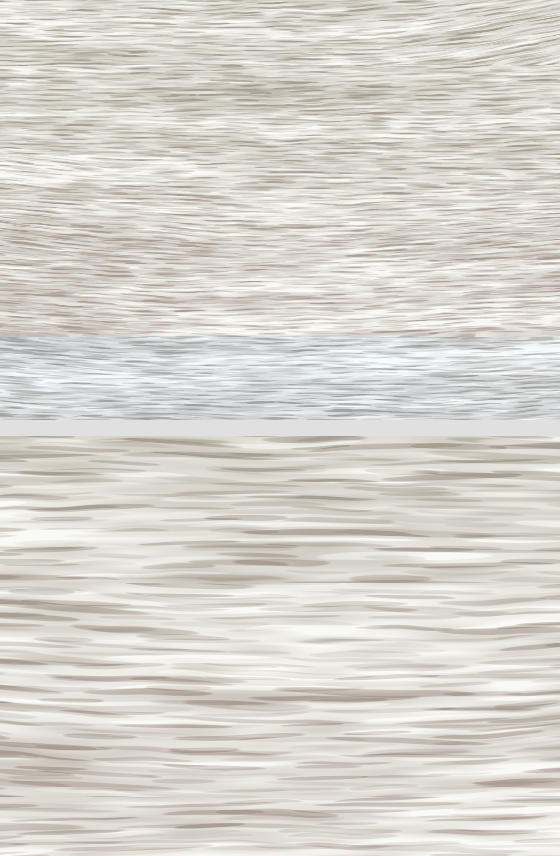
Top: the whole. Bottom: its middle third, enlarged.
Write a WebGL 1 fragment shader that draws this texture.

```glsl
precision highp float;
// Pale limed oak boards with fine horizontal grain, crisp slanted pores and a cool lowest board.

uniform vec2 u_resolution;

const vec3 SHADE = vec3(0.65, 0.622, 0.59);
const vec3 WOOD = vec3(0.82, 0.81, 0.78);
const vec3 PALE = vec3(0.975, 0.975, 0.96);
const vec3 PINK_SHIFT = vec3(0.016, -0.008, -0.008);
const vec3 YELLOW_SHIFT = vec3(0.006, 0.002, -0.012);
const vec3 COOL_SHIFT = vec3(-0.014, 0.012, 0.050);

const vec3 LOW_SEAMS = vec3(0.198, 0.38, 0.55);    // board edges, in canvas heights
const vec3 HIGH_SEAMS = vec3(0.63, 0.725, 0.845);
const vec2 BAND_SCALE = vec2(1.2, 28.0);
const vec2 STREAK_SCALE = vec2(4.5, 80.0);
const vec2 FIBRE_SCALE = vec2(20.0, 185.0);
const vec2 PORE_CELL = vec2(0.11, 0.0092);         // room for one pore: length, height
const vec2 FLECK_CELL = vec2(0.22, 0.012);
const float BASE_TONE = 0.72;
const float BAND_DEPTH = 0.38;
const float STREAK_DEPTH = 0.34;
const float FIBRE_DEPTH = 0.36;
const float PORE_DEPTH = 0.44;
const float FLECK_GAIN = 0.28;
const float WAVE_HEIGHT = 0.013;
const float PORE_SLANT = 0.09;

float hash(vec2 p) {
  vec3 q = fract(p.xyx * 0.1031);
  q += dot(q, q.yzx + 33.33);
  return fract((q.x + q.y) * q.z);
}

float noise(vec2 p) {
  vec2 i = floor(p);
  vec2 f = fract(p);
  f = f * f * (3.0 - 2.0 * f);
  float low = mix(hash(i), hash(i + vec2(1.0, 0.0)), f.x);
  float high = mix(hash(i + vec2(0.0, 1.0)), hash(i + 1.0), f.x);
  return mix(low, high, f.y);
}

// One pointed, slightly tilted stroke in each cell of randomly shifted rows.
float strokes(vec2 p, vec2 cell, float seed) {
  vec2 q = p / cell;
  float row = floor(q.y);
  q.x += 17.0 * hash(vec2(row, seed));
  vec2 id = vec2(floor(q.x), row) + seed * 3.7;
  vec2 f = fract(q) - 0.5;
  float halfLength = mix(0.22, 0.5, hash(id + 11.3));
  float along = f.x / halfLength;
  float taper = sqrt(max(0.0, 1.0 - along * along));
  float halfWidth = mix(0.10, 0.25, hash(id + 23.9)) * taper;
  float centre = 0.2 * (hash(id + 37.1) - 0.5);
  float tilt = 0.4 * (hash(id + 51.7) - 0.5);
  float dist = abs(f.y - centre - tilt * f.x) - halfWidth;
  float soft = 0.02 + 0.42 / (u_resolution.y * cell.y);
  float strength = mix(0.25, 1.0, hash(id + 67.3));
  return strength * smoothstep(0.0, 0.6, taper) * (1.0 - smoothstep(-soft, soft, dist));
}

float boardIndex(float y) {
  return dot(step(LOW_SEAMS, vec3(y)) + step(HIGH_SEAMS, vec3(y)), vec3(1.0));
}

// Height of the grain line above level: waves, ripples, a bow, and a fan at top right.
float grainRise(vec2 p, float board) {
  float wave = WAVE_HEIGHT * (noise(p * vec2(2.6, 6.0) + board * 9.1) - 0.5);
  wave += 0.35 * WAVE_HEIGHT * (noise(p * vec2(9.0, 22.0) + board * 5.3) - 0.5);
  wave += 0.16 * WAVE_HEIGHT * (noise(p * vec2(30.0, 60.0) + board * 3.1) - 0.5);
  float bow = mix(0.0, 0.035, hash(vec2(board, 4.2)));
  bow += 0.045 * smoothstep(0.19, 0.21, p.y) * (1.0 - smoothstep(0.42, 0.54, p.y));
  float fan = max(p.x - 0.75, 0.0);
  float top = step(HIGH_SEAMS.z, p.y);
  return wave + bow * (p.x - 0.6) * (p.x - 0.6) + top * 0.16 * fan * fan;
}

void main() {
  vec2 p = gl_FragCoord.xy / u_resolution.y;
  float board = boardIndex(p.y);
  float seed = board * 13.0 + 2.0;
  vec2 grain = vec2(p.x, p.y - grainRise(p, board) + 1.0);

  // Broad bands, streaks and fibres
  float tone = BASE_TONE;
  tone += BAND_DEPTH * (noise(grain * BAND_SCALE + seed) - 0.5);
  tone += STREAK_DEPTH * (noise(grain * STREAK_SCALE + seed) - 0.5);
  tone += FIBRE_DEPTH * (noise(grain * FIBRE_SCALE + seed) - 0.5);
  tone += 0.16 * (noise(p * vec2(1.5, 4.0) + 7.0) - 0.5);

  // Dark pores in three sizes, and long pale flecks
  float pores = 0.0;
  for (int i = 0; i < 3; i++) {
    float layer = float(i);
    vec2 cell = PORE_CELL * (1.0 + layer * vec2(0.35, 0.2));
    float slant = PORE_SLANT * (hash(vec2(seed, layer + 0.5)) - 0.5);
    vec2 sheared = grain + vec2(0.0, slant * p.x);
    pores += strokes(sheared, cell, seed + layer * 5.0);
  }
  tone -= PORE_DEPTH * pores;
  tone += FLECK_GAIN * strokes(grain, FLECK_CELL, seed + 31.0);

  // Board tones
  float seamSoft = 1.0 / u_resolution.y;
  float cool = 1.0 - smoothstep(-seamSoft, seamSoft, p.y - LOW_SEAMS.x);
  tone += 0.08 * (hash(vec2(board, 8.6)) - 0.5) - 0.01 * cool;
  tone -= 0.05 * smoothstep(0.19, 0.22, p.y) * (1.0 - smoothstep(0.30, 0.42, p.y));
  tone = clamp(tone, 0.0, 1.0);

  // Colour
  vec3 colour = mix(SHADE, WOOD, min(tone * 2.0, 1.0));
  colour = mix(colour, PALE, max(tone * 2.0 - 1.0, 0.0));
  vec3 warmShift = mix(PINK_SHIFT, YELLOW_SHIFT, smoothstep(0.3, 0.75, p.y));
  colour += warmShift * (1.0 - tone) * (1.0 - cool);
  colour += COOL_SHIFT * cool * (0.45 + 0.6 * noise(p * vec2(2.5, 5.0) + 3.0));
  gl_FragColor = vec4(clamp(colour, 0.0, 1.0), 1.0);
}
```
